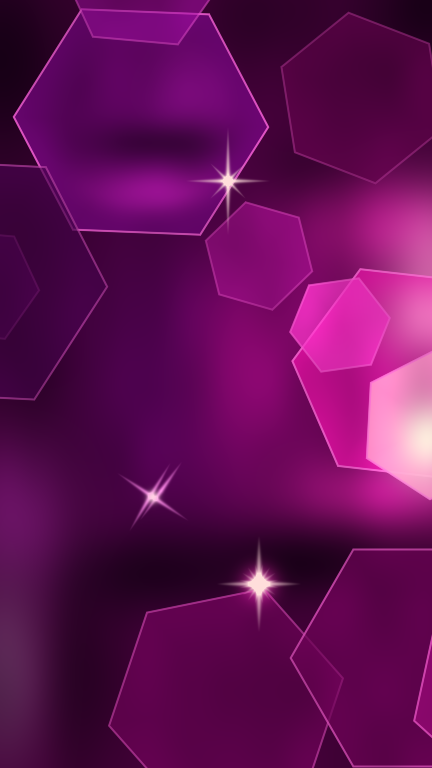
This background is drawn by a WebGL 1 fragment shader. Its source:

```glsl
precision highp float;
// Magenta bokeh: soft elliptical glows form a dark purple haze, translucent
// rimmed hexagons are layered over it, and thin tapered rays make sparkles.
// The canvas spans 4.32 by 7.68 units, origin at the lower left.
uniform vec2 u_resolution;

float hash(vec2 p) {
  vec3 q = fract(p.xyx * 0.1031);
  q += dot(q, q.yzx + 33.33);
  return fract((q.x + q.y) * q.z);
}

float noise(vec2 p) {
  vec2 i = floor(p), f = fract(p);
  f = f * f * (3.0 - 2.0 * f);
  return mix(mix(hash(i), hash(i + vec2(1, 0)), f.x),
             mix(hash(i + vec2(0, 1)), hash(i + 1.0), f.x), f.y);
}

vec2 turned(vec2 p, float angle) {
  float c = cos(angle), s = sin(angle);
  return vec2(c * p.x + s * p.y, c * p.y - s * p.x);
}

// Blends a soft ellipse of tint into the colour
void glow(inout vec3 col, vec2 p, vec2 size, vec3 tint, float amount) {
  vec2 q = p / size;
  col = mix(col, tint, amount * exp(-dot(q, q)));
}

// Translucent hexagon with a corner at the given angle and a thin bright rim
void hexagon(inout vec3 col, vec2 p, float radius, float angle, vec3 tint, float fill, float rim) {
  float px = 4.32 / u_resolution.x;
  vec2 a = abs(turned(p, angle));
  float d = max(a.y, 0.866 * a.x + 0.5 * a.y) - 0.866 * radius;
  float inside = 1.0 - smoothstep(-px, px, d);
  col = mix(col, tint, inside * fill * (0.85 + 0.3 * smoothstep(-0.5, 0.0, d)));
  float line = 1.0 - smoothstep(0.004, 0.006 + px, abs(d + 0.006));
  col = mix(col, vec3(0.96, 0.40, 0.82), line * rim);
}

// Light streak, thinning towards both ends
float ray(vec2 p, float angle, float reach, float width) {
  vec2 q = abs(turned(p, angle));
  float taper = max(1.0 - q.x / reach, 0.0);
  return taper * exp(-pow(q.y / (width * (0.35 + taper)), 2.0));
}

void main() {
  vec2 p = gl_FragCoord.xy / u_resolution * vec2(4.32, 7.68);
  vec3 night = vec3(0.07, 0.0, 0.07), plum = vec3(0.34, 0.01, 0.36);
  vec3 magenta = vec3(0.58, 0.03, 0.46), hot = vec3(0.88, 0.12, 0.66);
  vec3 pink = vec3(0.99, 0.55, 0.80), cream = vec3(1.0, 0.95, 0.88);

  // Broad haze
  vec3 col = vec3(0.25, 0.005, 0.21);
  glow(col, p - vec2(1.7, 3.9), vec2(1.1, 1.6), plum, 0.8);
  glow(col, p - vec2(2.5, 4.0), vec2(0.55, 1.1), magenta, 0.75);
  glow(col, p - vec2(3.4, 4.2), vec2(0.9, 1.3), magenta, 0.6);
  glow(col, p - vec2(0.0, 7.1), vec2(0.7, 1.2), night, 0.9);
  glow(col, p - vec2(2.5, 7.5), vec2(0.6, 0.6), night, 0.4);
  glow(col, p - vec2(4.3, 7.6), vec2(0.8, 0.7), night, 0.8);
  glow(col, p - vec2(3.1, 6.0), vec2(0.5, 0.4), night, 0.4);
  glow(col, p - vec2(0.2, 4.3), vec2(0.7, 1.5), night, 0.5);

  // Bright right side
  glow(col, p - vec2(3.95, 5.4), vec2(0.8, 0.45), hot, 0.7);
  glow(col, p - vec2(4.4, 5.1), vec2(0.5, 0.6), pink, 0.6);
  glow(col, p - vec2(3.9, 2.75), vec2(0.9, 0.4), hot, 0.75);

  // Dark band and pale mist in the lower half
  glow(col, p - vec2(3.0, 2.05), vec2(0.9, 0.35), night, 0.8);
  glow(col, p - vec2(1.5, 1.95), vec2(1.1, 0.45), night, 0.75);
  glow(col, p - vec2(0.8, 0.9), vec2(0.5, 0.9), night, 0.5);
  glow(col, p - vec2(0.15, 2.5), vec2(0.6, 0.75), vec3(0.44, 0.08, 0.42), 0.8);
  glow(col, p - vec2(0.05, 1.0), vec2(0.4, 0.9), vec3(0.40, 0.20, 0.38), 0.8);

  // Upper left hexagons, with glows inside the large one
  vec2 big = p - vec2(1.41, 6.46);
  hexagon(col, big, 1.28, -0.04, vec3(0.42, 0.02, 0.45), 0.75, 0.75);
  float within = 1.0 - smoothstep(0.8, 1.25, length(big));
  glow(col, p - vec2(1.9, 6.7), vec2(0.4, 0.5), vec3(0.60, 0.06, 0.60), 0.6 * within);
  glow(col, p - vec2(1.6, 5.75), vec2(0.7, 0.25), vec3(0.70, 0.09, 0.66), 0.75 * within);
  glow(col, p - vec2(1.6, 6.25), vec2(0.7, 0.22), night, 0.55 * within);
  hexagon(col, p - vec2(1.42, 8.01), 0.86, -0.09, vec3(0.60, 0.05, 0.60), 0.5, 0.35);
  hexagon(col, p - vec2(-0.27, 4.88), 1.35, -0.05, vec3(0.27, 0.01, 0.29), 0.6, 0.4);
  hexagon(col, p - vec2(-0.2, 4.83), 0.6, -0.09, plum, 0.3, 0.1);

  // Upper right and centre hexagons
  hexagon(col, p - vec2(3.62, 6.70), 0.87, 0.68, vec3(0.36, 0.01, 0.28), 0.65, 0.25);
  hexagon(col, p - vec2(2.59, 5.12), 0.56, -0.28, vec3(0.58, 0.05, 0.50), 0.65, 0.3);

  // Glowing cluster on the right
  hexagon(col, p - vec2(4.06, 3.94), 1.15, -0.113, vec3(0.86, 0.06, 0.62), 0.8, 0.85);
  glow(col, p - vec2(4.3, 4.5), vec2(0.5, 0.45), pink, 0.75);
  hexagon(col, p - vec2(3.40, 4.43), 0.51, 0.14, vec3(0.96, 0.20, 0.77), 0.65, 0.45);
  hexagon(col, p - vec2(4.34, 3.44), 0.76, 0.47, vec3(0.99, 0.56, 0.78), 0.8, 0.7);
  glow(col, p - vec2(4.28, 3.3), vec2(0.34, 0.4), cream, 0.95);

  // Bottom hexagons
  hexagon(col, p - vec2(2.26, 0.66), 1.20, 0.2, vec3(0.40, 0.01, 0.32), 0.7, 0.4);
  hexagon(col, p - vec2(4.16, 1.10), 1.26, 0.0, vec3(0.43, 0.01, 0.34), 0.65, 0.6);
  hexagon(col, p - vec2(5.04, 0.76), 0.95, 0.31, vec3(0.62, 0.04, 0.48), 0.55, 0.6);

  // Faint vertical mottling
  col *= 0.9 + 0.2 * noise(p * vec2(2.6, 1.3) + 4.0);

  // Sparkles: a fine cross, a burst and a crossed streak
  vec2 fine = p - vec2(2.28, 5.87), burst = p - vec2(2.59, 1.84), streak = p - vec2(1.53, 2.71);
  float light = ray(fine, 0.0, 0.42, 0.018) + ray(fine, 1.571, 0.54, 0.018);
  light += 0.8 * (ray(fine, 0.785, 0.25, 0.014) + ray(fine, -0.785, 0.25, 0.014));
  light += ray(burst, 0.0, 0.42, 0.024) + ray(burst, 1.571, 0.48, 0.026);
  for (int i = 0; i < 8; i++) light += 0.6 * ray(burst, 0.2 + float(i) * 0.3927, 0.2, 0.016);
  glow(col, burst, vec2(0.17), hot, 0.8);
  light += exp(-dot(burst, burst) / 0.007) + 0.5 * exp(-dot(fine, fine) / 0.004);
  col = mix(col, vec3(1.0, 0.87, 0.86), min(light, 1.0));
  float cross = ray(streak, -0.59, 0.43, 0.018) + ray(streak + vec2(0.03, 0.0), 1.03, 0.4, 0.018)
    + ray(streak - vec2(0.08, 0.06), 0.95, 0.36, 0.018);
  col = mix(col, vec3(0.98, 0.52, 0.90), min(cross, 1.0));
  glow(col, streak, vec2(0.06), cream, 0.7);
  gl_FragColor = vec4(col, 1.0);
}
```
